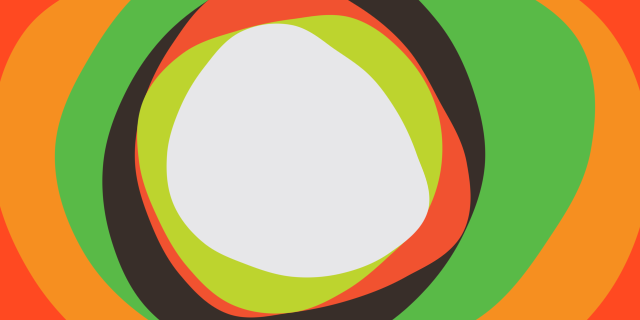
Give the GLSL for this background, as a WebGL 2 fragment shader.

```glsl
#version 300 es
precision highp float;

uniform vec2 u_resolution;
out vec4 fragColor;

const float TAU = 6.2831853;
const float CANVAS_HEIGHT = 384.0; // design units from bottom to top
const int SPOKES = 16;

const vec3 SCARLET = vec3(1.0, 0.285, 0.13);
const vec3 ORANGE = vec3(0.965, 0.56, 0.125);
const vec3 GREEN = vec3(0.35, 0.73, 0.28);
const vec3 CHARCOAL = vec3(0.22, 0.18, 0.16);
const vec3 CORAL = vec3(0.945, 0.32, 0.19);
const vec3 LIME = vec3(0.74, 0.83, 0.18);
const vec3 PALE = vec3(0.906, 0.906, 0.914);

// Smooth cubic through b and c, guided by neighbours a and d
float cubic(float a, float b, float c, float d, float t) {
    return b + 0.5 * t * (c - a + t * (2.0 * a - 5.0 * b + 4.0 * c - d
        + t * (3.0 * (b - c) + d - a)));
}

// Radius at a turn in 0..1, interpolated around evenly spaced spokes
float spokeRadius(float turn, float radii[SPOKES]) {
    float position = turn * float(SPOKES);
    int i = int(floor(position));
    int last = SPOKES - 1;
    return cubic(radii[(i + last) & last], radii[i & last],
        radii[(i + 1) & last], radii[(i + 2) & last], fract(position));
}

// Antialiased coverage of a rounded organic shape
float blob(vec2 p, vec2 center, float radii[SPOKES], float pixel) {
    vec2 offset = p - center;
    float turn = fract(atan(offset.y, offset.x) / TAU);
    float edge = length(offset) - spokeRadius(turn, radii);
    return 1.0 - smoothstep(-0.7 * pixel, 0.7 * pixel, edge);
}

void main() {
    float pixel = CANVAS_HEIGHT / u_resolution.y;
    vec2 p = gl_FragCoord.xy * pixel;
    vec3 color = SCARLET;

    // Wide outer bands, running past the canvas
    color = mix(color, ORANGE, blob(p, vec2(390.0, 199.0), float[SPOKES](
        390.0, 374.0, 325.0, 290.0, 280.0, 290.0, 320.0, 389.0,
        400.0, 381.0, 352.0, 320.0, 305.0, 320.0, 355.0, 382.0), pixel));
    color = mix(color, GREEN, blob(p, vec2(390.0, 204.0), float[SPOKES](
        319.0, 332.0, 290.0, 255.0, 250.0, 270.0, 290.0, 303.0,
        324.0, 315.0, 293.0, 270.0, 260.0, 260.0, 275.0, 288.0), pixel));

    // Dark ring and its coral lining
    color = mix(color, CHARCOAL, blob(p, vec2(355.0, 189.0), float[SPOKES](
        227.0, 230.0, 240.0, 250.0, 237.0, 223.0, 219.0, 221.0,
        231.0, 240.0, 250.0, 245.0, 235.0, 225.0, 218.0, 219.0), pixel));
    color = mix(color, CORAL, blob(p, vec2(350.0, 189.0), float[SPOKES](
        210.0, 192.0, 195.0, 204.0, 222.0, 222.0, 202.0, 192.0,
        188.0, 184.0, 190.0, 197.0, 180.0, 179.0, 194.0, 222.0), pixel));

    // Lime ring around the pale heart
    color = mix(color, LIME, blob(p, vec2(350.0, 189.0), float[SPOKES](
        180.0, 186.0, 188.0, 188.0, 172.0, 171.0, 185.0, 193.0,
        183.0, 174.0, 177.0, 185.0, 180.0, 167.0, 162.0, 172.0), pixel));
    color = mix(color, PALE, blob(p, vec2(350.0, 199.0), float[SPOKES](
        150.0, 136.0, 133.0, 136.0, 155.0, 159.0, 148.0, 145.0,
        149.5, 154.0, 150.0, 143.0, 147.0, 155.0, 167.0, 177.0), pixel));

    fragColor = vec4(color, 1.0);
}
```
